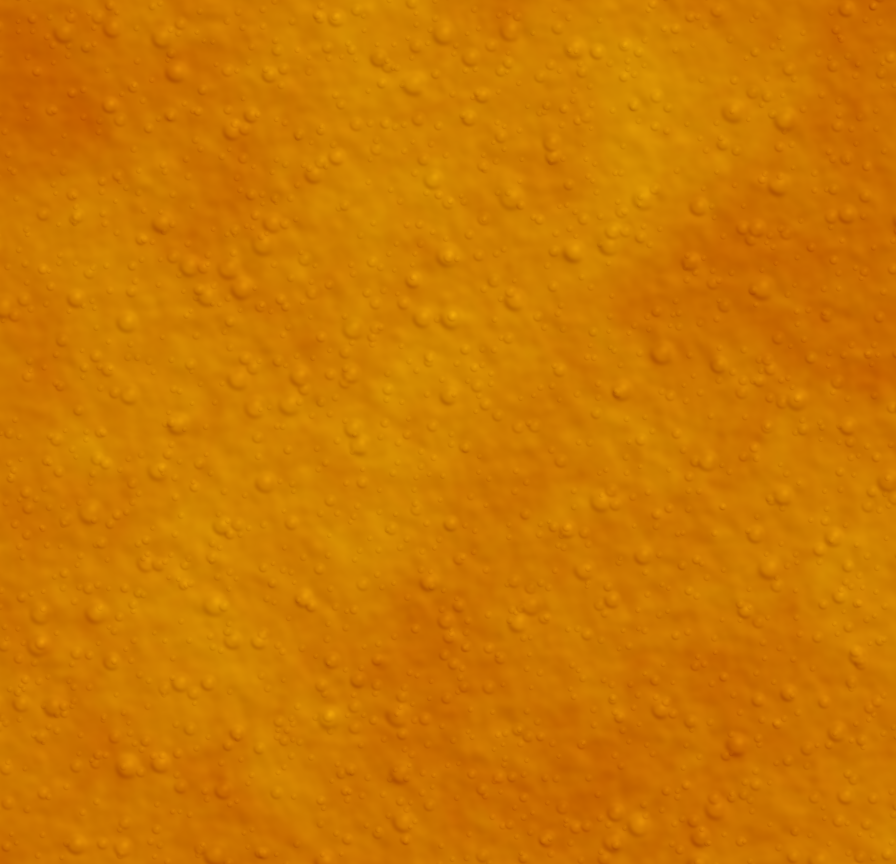
Write a Shadertoy shader that draws this texture.

```glsl
const vec3 DEEP_ORANGE = vec3(0.772, 0.392, 0.0);
const vec3 GOLD = vec3(0.822, 0.526, 0.008);
const vec3 LIGHT_TINT = vec3(0.10, 0.105, 0.025);
const vec2 LIGHT_DIR = vec2(0.55, 0.835);
const float CLOUD_SCALE = 4.2;
const float CLOUD_CONTRAST = 0.36;
const float GRAIN_SCALE = 48.0;
const float GRAIN_DEPTH = 0.26;
const float BUBBLE_SCALE = 18.0;
const float BUBBLE_DEPTH = 0.85;

vec3 hash3(vec2 p) {
    vec3 q = fract(p.xyx * vec3(0.1031, 0.1030, 0.0973));
    q += dot(q, q.yxz + 33.33);
    return fract((q.xxy + q.yzz) * q.zyx);
}

// Cellular noise: signed soft spots, one per jittered cell
float spotNoise(vec2 p) {
    vec2 cell = floor(p);
    float sum = 0.0;
    for (int y = -1; y <= 1; y++)
    for (int x = -1; x <= 1; x++) {
        vec2 id = cell + vec2(x, y);
        vec3 rnd = hash3(id);
        vec2 d = p - id - rnd.xy;
        float spot = max(0.0, 1.0 - dot(d, d));
        sum += (2.0 * rnd.z - 1.0) * spot * spot;
    }
    return sum;
}

// Broad mottling, bent by sines so that its edges wander
float clouds(vec2 p) {
    p += 0.02 * sin(p.yx * 19.0 + 2.0 * sin(p * 11.0));
    float sum = 0.0, amp = 1.0, freq = CLOUD_SCALE;
    for (int i = 0; i < 5; i++) {
        sum += amp * spotNoise(p * freq + float(i) * 17.3);
        amp *= 0.68;
        freq *= 2.03;
    }
    return sum;
}

// Fine pitted surface, lit by its slope toward the light
float grain(vec2 p) {
    float sum = 0.0, amp = 1.0, freq = GRAIN_SCALE;
    for (int i = 0; i < 2; i++) {
        vec2 q = p * freq + float(i) * 31.7;
        vec2 tap = 0.22 * LIGHT_DIR;
        sum += amp * (spotNoise(q - tap) - spotNoise(q + tap));
        amp *= 0.8;
        freq *= 1.9;
    }
    return sum;
}

// Scattered domes: bright cap, dark crescent on the far side
float bubbles(vec2 p, float density) {
    vec2 cell = floor(p);
    float sum = 0.0;
    for (int y = -1; y <= 1; y++)
    for (int x = -1; x <= 1; x++) {
        vec2 id = cell + vec2(x, y);
        vec3 rnd = hash3(id + 71.0);
        float present = step(rnd.z, density);
        float radius = mix(0.16, 0.26, rnd.z / density);
        vec2 d = (p - id - rnd.xy) / radius;
        float r = length(d);
        float facing = dot(d, LIGHT_DIR) / max(r, 0.001);
        float rim = exp(-pow((r - 0.9) / 0.26, 2.0));
        vec2 capOffset = d - 0.32 * LIGHT_DIR;
        float cap = exp(-dot(capOffset, capOffset) * 6.0);
        float crescent = rim * (0.35 * max(facing, 0.0) - max(-facing, 0.0));
        sum += present * (0.85 * cap + crescent);
    }
    return sum;
}

void mainImage(out vec4 fragColor, in vec2 fragCoord) {
    vec2 p = fragCoord / iResolution.y;

    // Base colour
    float tone = clamp(0.5 + CLOUD_CONTRAST * clouds(p), -0.15, 1.15);
    vec3 color = mix(DEEP_ORANGE, GOLD, tone);

    // Relief: three sizes of bubble over the grain
    float relief = GRAIN_DEPTH * grain(p);
    float freq = BUBBLE_SCALE, depth = BUBBLE_DEPTH;
    for (int i = 0; i < 3; i++) {
        relief += depth * bubbles(p * freq + float(i) * 9.1, 0.36);
        freq *= 1.8;
        depth *= 0.72;
    }
    color += LIGHT_TINT * clamp(relief, -1.2, 1.2);

    fragColor = vec4(clamp(color, 0.0, 1.0), 1.0);
}
```
